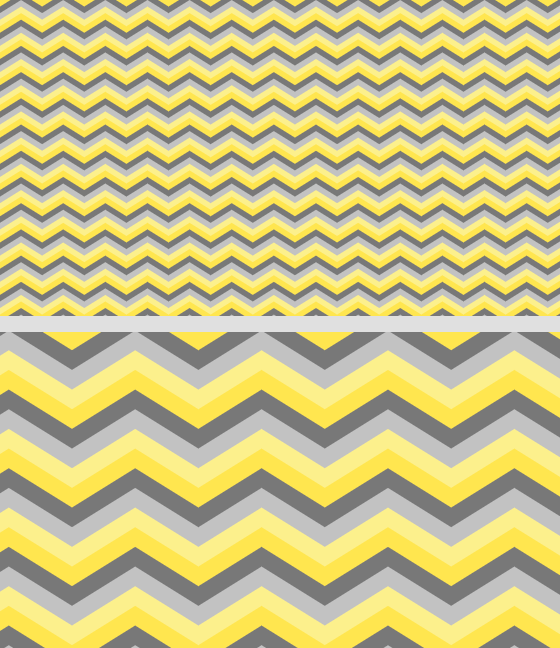
Top, the full canvas; bottom, a detail of the centre.
Give the GLSL for this pattern, as a Shadertoy shader.

```glsl
#define ZIGZAG_WIDTH 0.13333   // peak to peak, in canvas heights
#define BAND_PERIOD 0.08296    // height of one set of four stripes
#define ZIGZAG_RISE 0.5        // peak to valley, in band periods
#define TOP_PHASE 0.75         // start of the first full set below the top
#define STRIPES 4.0

#define DARK_GREY vec3(0.47)
#define LIGHT_GREY vec3(0.76)
#define PALE_YELLOW vec3(0.99, 0.94, 0.55)
#define YELLOW vec3(1.00, 0.90, 0.31)

// Stripe colours from the top of a set downwards
vec3 stripeColour(float index) {
    float stripe = mod(index, STRIPES);
    if (stripe < 0.5) return DARK_GREY;
    if (stripe < 1.5) return LIGHT_GREY;
    if (stripe < 2.5) return PALE_YELLOW;
    return YELLOW;
}

// Triangle wave: 0 at a peak, 1 at a valley
float zigzag(float x) {
    return abs(2.0 * fract(x / ZIGZAG_WIDTH) - 1.0);
}

void mainImage(out vec4 fragColor, in vec2 fragCoord) {
    vec2 uv = fragCoord / iResolution.y;

    // Depth below the top, bent by the zigzag and counted in stripes
    float depth = (1.0 - uv.y) / BAND_PERIOD;
    float stripePos = STRIPES * (depth - ZIGZAG_RISE * zigzag(uv.x) - TOP_PHASE);

    // Width of one pixel in stripe units, from the slope of the bands
    vec2 slope = STRIPES * vec2(2.0 * ZIGZAG_RISE / ZIGZAG_WIDTH, 1.0 / BAND_PERIOD);
    float pixel = length(slope) / iResolution.y;

    // Blend the two stripes that meet at the nearest edge
    float edge = floor(stripePos + 0.5);
    float cover = clamp((stripePos - edge) / pixel + 0.5, 0.0, 1.0);
    vec3 colour = mix(stripeColour(edge - 1.0), stripeColour(edge), cover);

    fragColor = vec4(colour, 1.0);
}
```
